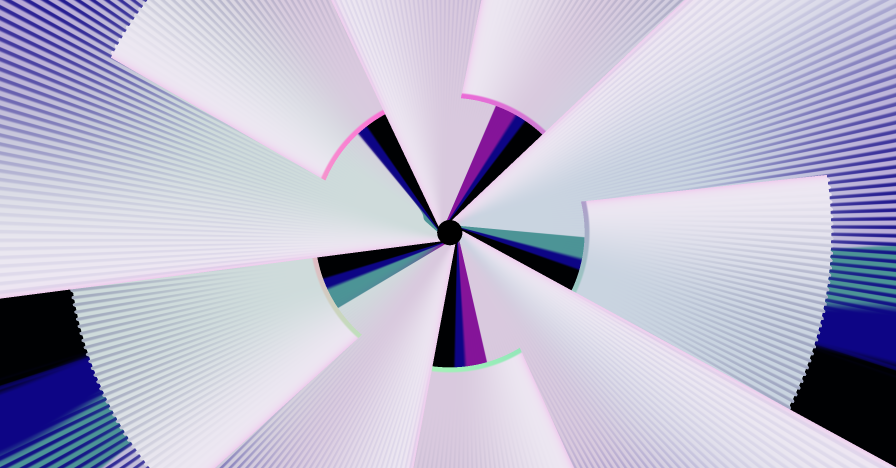
Write a Shadertoy shader that draws this background.

```glsl
const float TAU = 6.2831853;
const float SECTOR = TAU / 5.0;
const float HUB_RADIUS = 0.027;
const float PLATE_INNER = 0.288;
const float PLATE_OUTER = 0.815;
const vec3 NAVY = vec3(0.05, 0.02, 0.52);
const vec3 TEAL = vec3(0.30, 0.58, 0.59);
const vec3 PURPLE = vec3(0.52, 0.08, 0.60);
const vec3 PINK = vec3(0.94, 0.74, 0.92);

// Angular shift of a straight edge that misses the centre by "offset"
float edgeShift(float offset, float radius) {
    return asin(min(offset / radius, 1.0));
}

// Vertical directions are pink, horizontal ones green or blue
float verticality(float angle) {
    float s = sin(angle);
    return smoothstep(0.25, 0.75, s * s);
}

// Pale sheet, brightest along its leading edge
vec3 paper(float angle, float turn, float radius) {
    vec3 side = mix(vec3(0.81, 0.86, 0.86), vec3(0.79, 0.83, 0.88),
                    smoothstep(-0.5, 0.5, cos(angle)));
    vec3 base = mix(side, vec3(0.85, 0.79, 0.87), verticality(angle));
    vec3 color = mix(vec3(0.93, 0.91, 0.95), base, smoothstep(0.0, 0.5, turn));
    return mix(color, PINK, 0.7 * exp(-turn * radius / 0.008));
}

// Profile of one sheet in the fan: 0 on its face, 1 in the groove
float groove(float turn) {
    float phase = fract(turn / radians(1.1));
    return smoothstep(0.35, 0.65, phase) * (1.0 - smoothstep(0.85, 1.0, phase));
}

// Long blade, fading through tinted sheets into black
vec3 spokeColor(float angle, float turn, float radius) {
    float t = turn / SECTOR;
    float line = groove(turn);
    vec3 lit = paper(angle, turn, radius);
    float rim = smoothstep(0.55, 1.05, radius);
    lit = mix(lit, vec3(0.72, 0.66, 0.84), rim * smoothstep(0.1, 0.5, t));

    float upperLeft = smoothstep(0.9, 1.0, cos(angle - radians(130.0)));
    float litEnd = 0.675 + 0.13 * upperLeft - 0.04 * rim;
    vec3 tint = mix(TEAL, PURPLE, verticality(angle));
    vec3 color = mix(lit, tint, smoothstep(litEnd - 0.004, litEnd + 0.004, t));
    color = mix(color, NAVY, smoothstep(0.79, 0.82, t + 0.06 * rim));
    color = mix(color, vec3(0.0, 0.005, 0.01), smoothstep(0.86, 0.88, t + 0.025 * rim));

    // Grooves deepen outwards and towards the tail
    float depth = 0.06 * smoothstep(0.2, 0.5, radius)
                + 0.85 * smoothstep(0.45, 1.0, radius) * smoothstep(0.12, 0.6, t);
    float visible = 1.0 - smoothstep(0.84, 0.87, t);
    return mix(color, NAVY, line * depth * visible);
}

// Short annular blade with a tinted inner rim
vec3 plateColor(float angle, float turn, float radius) {
    vec3 color = paper(angle, turn, radius);
    float depth = smoothstep(0.35, 0.85, radius) * smoothstep(0.0, 0.4, turn);
    color = mix(color, vec3(0.42, 0.43, 0.60), 0.45 * depth * groove(turn));
    vec3 rimColor = vec3(0.78 + 0.20 * cos(angle - radians(130.0)),
                         0.68 - 0.26 * sin(angle),
                         0.78 + 0.06 * sin(angle));
    float rim = 1.0 - smoothstep(0.008, 0.013, radius - PLATE_INNER);
    return mix(color, rimColor, rim);
}

vec3 scene(vec2 p) {
    float radius = length(p);
    if (radius < HUB_RADIUS) return vec3(0.0);
    float angle = atan(p.y, p.x);

    // Turn measured clockwise from the leading edge of each blade
    float spokeShift = edgeShift(0.0162, radius);
    float spokeTurn = mod(radians(43.4) - angle + spokeShift, SECTOR);
    float plateTurn = spokeTurn - radians(37.2)
                    + edgeShift(0.0356, radius) - spokeShift;

    float scallop = 0.005 * groove(plateTurn);
    bool onPlate = plateTurn > 0.0 && radius > PLATE_INNER
                && radius < PLATE_OUTER + scallop;
    return onPlate ? plateColor(angle, plateTurn, radius)
                   : spokeColor(angle, spokeTurn, radius);
}

void mainImage(out vec4 fragColor, in vec2 fragCoord) {
    const int GRID = 3;
    vec2 center = iResolution.xy * vec2(0.502, 0.503);
    vec3 sum = vec3(0.0);

    // Supersampling smooths every edge
    for (int y = 0; y < GRID; y++) {
        for (int x = 0; x < GRID; x++) {
            vec2 jitter = (vec2(x, y) + 0.5) / float(GRID) - 0.5;
            sum += scene((fragCoord + jitter - center) / iResolution.y);
        }
    }
    fragColor = vec4(sum / float(GRID * GRID), 1.0);
}
```
